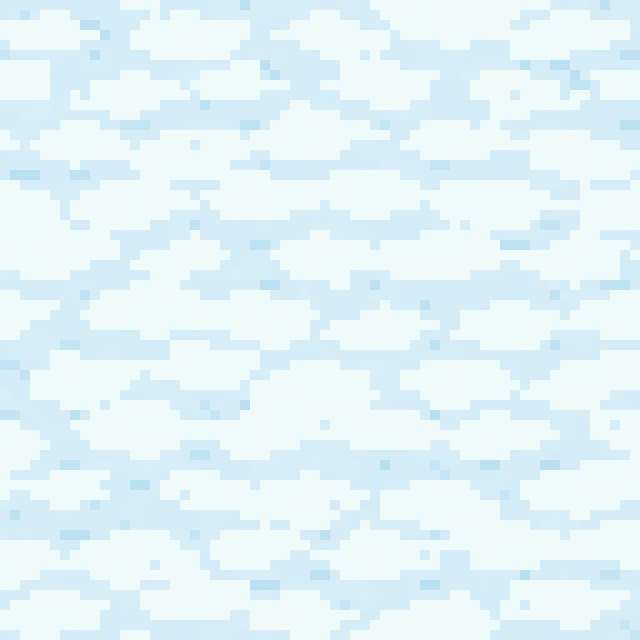
Give the GLSL for this texture, as a WebGL 1 fragment shader.

```glsl
precision highp float;
// Blocky pale clouds drifting over a light blue sky, on a coarse square grid.
// Clouds are jittered, rounded diamonds in staggered rows, roughened by
// gradient noise; short darker dashes fill the wider gaps between them.

uniform vec2 u_resolution;

const float GRID = 64.0;                  // blocks across the canvas
const vec2 CLOUD_SPACING = vec2(12.8, 5.82);
const vec2 CLOUD_RADIUS = vec2(6.1, 2.55);
const vec2 DASH_SPACING = vec2(6.0, 4.0);
const vec2 HOLE_SPACING = vec2(13.0, 9.0);

const vec3 SKY = vec3(0.838, 0.929, 0.973);
const vec3 CLOUD = vec3(0.937, 0.984, 0.981);
const vec3 DASH_DARK = vec3(0.722, 0.874, 0.943);
const vec3 DASH_LIGHT = vec3(0.775, 0.902, 0.958);

float hash(vec2 p, float seed) {
  vec3 q = fract(vec3(p.xyx + seed * 7.31) * vec3(0.1031, 0.1030, 0.0973));
  q += dot(q, q.yzx + 33.33);
  return fract((q.x + q.y) * q.z);
}

vec2 gradient(vec2 corner) {
  float angle = 6.2832 * hash(corner, 11.0);
  return vec2(cos(angle), sin(angle));
}

float gradientNoise(vec2 p) {
  vec2 i = floor(p), f = fract(p);
  vec2 u = f * f * f * (f * (f * 6.0 - 15.0) + 10.0);
  vec2 e = vec2(1.0, 0.0);
  float low = mix(dot(gradient(i), f), dot(gradient(i + e), f - e), u.x);
  float high = mix(dot(gradient(i + e.yx), f - e.yx),
                   dot(gradient(i + e.xx), f - e.xx), u.x);
  return mix(low, high, u.y);
}

// Below 1 inside a cloud, growing outwards into the gaps.
float cloudField(vec2 block) {
  vec2 p = block + 0.5;
  float row = floor(p.y / CLOUD_SPACING.y);
  float nearest = 9.0;
  for (int j = -1; j <= 1; j++) {
    float y = row + float(j);
    float stagger = 0.5 * mod(y, 2.0);
    float column = floor(p.x / CLOUD_SPACING.x - stagger);
    for (int i = -1; i <= 1; i++) {
      vec2 id = vec2(column + float(i), y);
      vec2 jitter = vec2(hash(id, 1.0), hash(id, 2.0)) - 0.5;
      vec2 center = (id + 0.5 + vec2(stagger, 0.0) + jitter * vec2(0.3, 0.4)) * CLOUD_SPACING;
      vec2 q = p - center;
      float skew = hash(id, 3.0) - 0.6;
      float rowShift = 2.2 * (hash(vec2(block.y, id.x), 4.0 + id.y) - 0.5);
      q.x += skew * q.y + rowShift;
      float size = mix(0.72, 1.18, sqrt(hash(id, 5.0)));
      vec2 d = pow(abs(q) / (CLOUD_RADIUS * size), vec2(1.35));
      nearest = min(nearest, d.x + d.y);
    }
  }
  return nearest + 0.4 * gradientNoise(p * vec2(0.23, 0.61));
}

// A run of one to three blocks, sometimes with one more a step below its end.
float dashMask(vec2 block, vec2 id) {
  vec2 local = block - id * DASH_SPACING;
  vec2 start = vec2(floor(3.0 * hash(id, 6.0)), 1.0 + floor(3.0 * hash(id, 7.0)));
  vec2 q = local - start;
  float width = 1.0 + floor(2.5 * hash(id, 8.0));
  bool inRun = q.y == 0.0 && q.x >= 0.0 && q.x < width;
  bool inStep = q.y == -1.0 && q.x == width && hash(id, 9.0) < 0.3;
  return (inRun || inStep) ? 1.0 : 0.0;
}

// One single block of sky in each large tile.
float holeMask(vec2 block) {
  vec2 id = floor(block / HOLE_SPACING);
  vec2 spot = floor(vec2(hash(id, 12.0), hash(id, 13.0)) * HOLE_SPACING);
  vec2 away = abs(block - id * HOLE_SPACING - spot);
  return 1.0 - step(0.5, max(away.x, away.y));
}

vec3 blockColor(vec2 block) {
  float field = cloudField(block);
  float tint = gradientNoise((block + 0.5) * vec2(0.17, 0.31));
  float grain = hash(block, 14.0) - 0.5;

  // Sky with faint patches, and dashes only where the gap is wide
  vec3 color = SKY + vec3(1.0, 0.5, 0.25) * (0.016 * tint + 0.006 * grain);
  vec2 dashId = floor(block / DASH_SPACING);
  vec3 dashColor = mix(DASH_DARK, DASH_LIGHT, hash(dashId, 10.0));
  color = mix(color, dashColor, dashMask(block, dashId) * step(1.17, field));

  // Clouds with a barely warm tint and a few pierced blocks
  vec3 cloudColor = CLOUD + vec3(0.006, 0.002, -0.006) * (tint + grain);
  float cloud = (1.0 - step(1.0, field)) * (1.0 - holeMask(block));
  return mix(color, cloudColor, cloud);
}

void main() {
  // Four samples per pixel smooth the block edges at any canvas size
  vec3 color = vec3(0.0);
  for (int j = 0; j < 2; j++) {
    for (int i = 0; i < 2; i++) {
      vec2 offset = (vec2(float(i), float(j)) - 0.5) * 0.5;
      vec2 uv = (gl_FragCoord.xy + offset) / u_resolution;
      color += blockColor(floor(uv * GRID));
    }
  }
  gl_FragColor = vec4(color * 0.25, 1.0);
}
```
